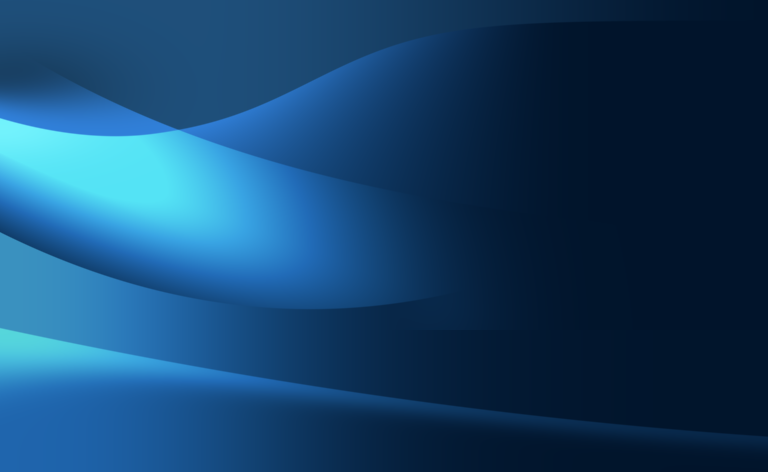
Write a Shadertoy shader that draws this background.

```glsl
#define NIGHT vec3(0.004, 0.080, 0.170)
#define DEEP  vec3(0.070, 0.260, 0.450)
#define BLUE  vec3(0.130, 0.420, 0.720)
#define SKY   vec3(0.220, 0.640, 0.890)
#define CYAN  vec3(0.330, 0.890, 0.960)
#define SLATE vec3(0.120, 0.310, 0.480)
#define AZURE vec3(0.190, 0.500, 0.850)
#define TEAL  vec3(0.240, 0.580, 0.740)
#define MINT  vec3(0.340, 0.840, 0.850)

// Light amount 0..1 to colour, in four even steps
vec3 ramp(float light) {
    float t = clamp(light, 0.0, 1.0) * 4.0;
    vec3 c = mix(NIGHT, DEEP, min(t, 1.0));
    c = mix(c, BLUE, clamp(t - 1.0, 0.0, 1.0));
    c = mix(c, SKY, clamp(t - 2.0, 0.0, 1.0));
    return mix(c, CYAN, clamp(t - 3.0, 0.0, 1.0));
}

float bell(float d, float width) {
    return exp(-d * d / (width * width));
}

// Heights of the four ribbon edges
float swellEdge(float x) {
    float lift = max(0.0, 1.0 - x / 0.2);
    return 0.698 + 0.259 / (1.0 + exp((0.405 - x) / 0.08)) + 0.05 * lift * lift;
}

float slopeEdge(float x) { return 0.45 + 0.467 * exp(-2.28 * x); }

float bowlEdge(float x) { return 0.345 + (x - 0.404) * (x - 0.404); }

float floorEdge(float x) { return 0.305 - 0.35 * x + 0.12 * x * x; }

// Slate backdrop, shaded at the left shoulder
vec3 backdrop(vec2 p) {
    vec3 c = mix(SLATE, NIGHT, smoothstep(0.25, 1.0, p.x));
    float shade = bell(p.x - 0.03, 0.12) * bell(p.y - 0.81, 0.10);
    return c * (1.0 - 0.25 * shade);
}

// Blue sliver on the left, between slope and swell
vec3 sliver(vec2 p, float swell) {
    return mix(backdrop(p), AZURE, bell(p.y - swell, 0.05 + 0.4 * p.x));
}

// Dark sheet lit along the swell
vec3 sheet(vec2 p, float swell) {
    vec3 c = mix(DEEP, NIGHT, smoothstep(0.25, 0.78, p.x));
    float rim = exp(-max(swell - p.y, 0.0) / 0.16);
    return mix(c, AZURE, rim * (1.0 - smoothstep(0.22, 0.74, p.x)));
}

// Luminous ribbon with a slanted core
vec3 ribbon(vec2 p) {
    float offAxis = p.y - (0.73 - 0.62 * p.x);
    float across = bell(offAxis, offAxis < 0.0 ? 0.19 : 0.36);
    float light = 1.08 * across * exp(-pow(p.x / 0.42, 3.0));
    light += 0.06 * across * (1.0 - smoothstep(0.45, 0.8, p.x));
    float crease = 0.69 - 0.75 * p.x - p.y;
    light -= 0.08 * smoothstep(0.0, 0.02, crease) * exp(-p.x / 0.08);
    vec3 frost = vec3(0.12, 0.06, 0.03) * bell(p.x, 0.12) * bell(p.y - 0.73, 0.07);
    return ramp(light) + frost;
}

// Teal veil below the bowl
vec3 veil(vec2 p) {
    vec3 c = ramp(0.6 * bell(p.x, 0.38));
    return mix(c, TEAL, 0.85 * bell(p.x, 0.17));
}

// Lowest sheet, with a bright rim that thins to the right
vec3 ground(vec2 p, float depth) {
    float rim = bell(depth, 0.03 + 0.06 * exp(-p.x / 0.15));
    float light = 0.46 * exp(-pow(p.x / 0.4, 2.5));
    light += rim * (0.05 + 0.43 * exp(-p.x / 0.45));
    return mix(ramp(light), MINT, rim * 0.9 * bell(p.x, 0.13));
}

void mainImage(out vec4 fragColor, in vec2 fragCoord) {
    vec2 p = fragCoord / iResolution.xy;
    float soft = 1.0 / iResolution.y;
    float swell = swellEdge(p.x);
    float floorDepth = floorEdge(p.x) - p.y;

    // Coverage below each edge
    float underSwell = smoothstep(-soft, soft, swell - p.y);
    float underSlope = smoothstep(-soft, soft, slopeEdge(p.x) - p.y);
    float underBowl = smoothstep(-soft, soft, bowlEdge(p.x) - p.y);
    float underFloor = smoothstep(-soft, soft, floorDepth);

    // Stack the sheets from back to front
    vec3 upper = mix(backdrop(p), sheet(p, swell), underSwell);
    vec3 lower = mix(sliver(p, swell), ribbon(p), underSwell);
    vec3 color = mix(upper, lower, underSlope);
    color = mix(color, veil(p), underBowl * (1.0 - smoothstep(0.5, 0.62, p.x) * step(0.3, p.y)));
    color = mix(color, ground(p, floorDepth), underFloor);
    fragColor = vec4(color, 1.0);
}
```
